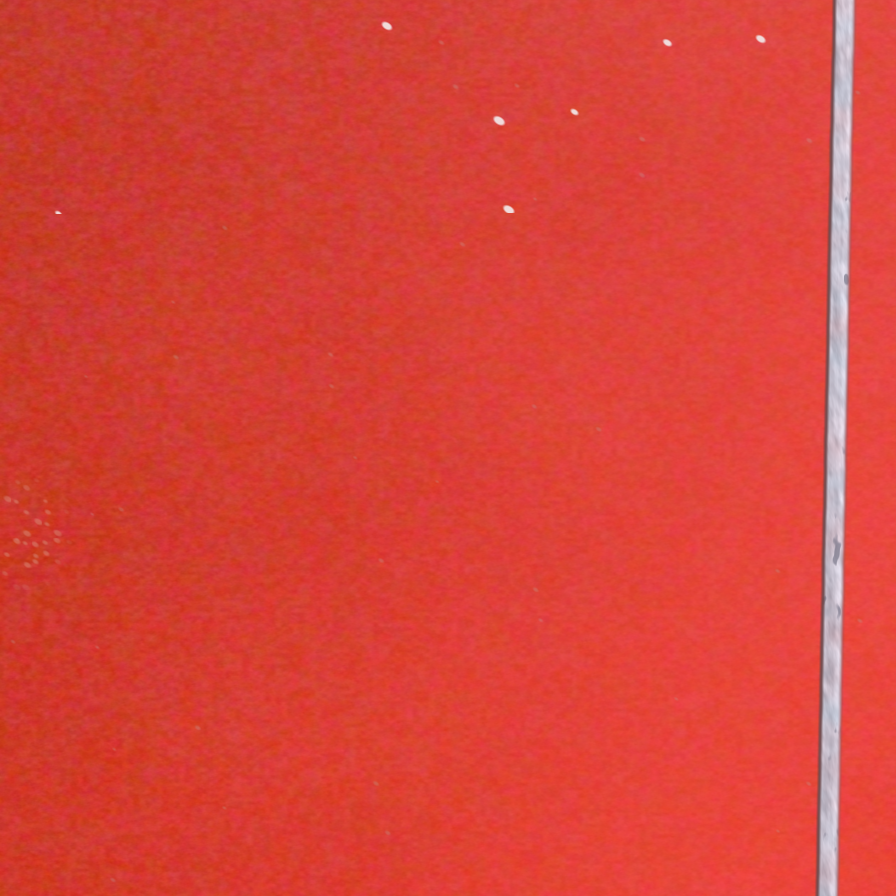
A WebGL 2 fragment shader for this texture:

```glsl
#version 300 es
precision highp float;

#define MOTTLE_SCALE 85.0
#define MOTTLE_AMOUNT 0.85
#define GRAIN_SCALE 210.0
#define GRAIN_AMOUNT 0.075
#define STRIP_BOTTOM 0.9235
#define STRIP_TOP 0.9425
#define STRIP_HALF_WIDTH 0.0112
#define CHIP_RADIUS 0.0052
#define SOFTNESS 0.0016

uniform vec2 u_resolution;
out vec4 fragColor;

// Integer hash of a lattice cell, returned in 0..1
float hash(vec2 cell, uint seed) {
    uvec2 q = uvec2(ivec2(floor(cell)) + 4096);
    uint h = q.x * 1597334677u ^ q.y * 3812015801u ^ seed * 2798796415u;
    h = (h ^ (h >> 16)) * 2146121005u;
    h = (h ^ (h >> 15)) * 2221713035u;
    h ^= h >> 16;
    return float(h >> 8) / 16777216.0;
}

float valueNoise(vec2 p, uint seed) {
    vec2 cell = floor(p);
    vec2 f = fract(p);
    f = f * f * (3.0 - 2.0 * f);
    float low = mix(hash(cell, seed), hash(cell + vec2(1, 0), seed), f.x);
    float high = mix(hash(cell + vec2(0, 1), seed), hash(cell + vec2(1, 1), seed), f.x);
    return mix(low, high, f.y);
}

// Signed fractal noise, roughly -0.5..0.5
float fractalNoise(vec2 p, uint seed) {
    float sum = 0.0;
    float weight = 0.55;
    for (uint i = 0u; i < 3u; i++) {
        sum += weight * (valueNoise(p, seed + i) - 0.5);
        p = mat2(1.6, 0.9, -0.9, 1.6) * p;
        weight *= 0.55;
    }
    return sum;
}

// Sparse flecks, at most one per cell
float flecks(vec2 p, float cells, float density, float radius, float blur, uint seed) {
    vec2 cell = floor(p * cells);
    vec2 jitter = vec2(hash(cell, seed), hash(cell, seed + 1u));
    vec2 offset = p - (cell + mix(vec2(0.25), vec2(0.75), jitter)) / cells;
    offset.y += 0.35 * offset.x;
    float size = radius * mix(0.5, 1.0, hash(cell, seed + 2u));
    float dist = length(offset * vec2(0.85, 1.15));
    float present = step(hash(cell, seed + 3u), density);
    return present * (1.0 - smoothstep(size - blur, size + blur, dist));
}

// Red paint: broad shading, colour mottle and fine grain
vec3 paint(vec2 uv) {
    float across = smoothstep(-0.15, 1.05, uv.x + 0.12 * (0.5 - uv.y));
    vec3 color = mix(vec3(0.795, 0.222, 0.165), vec3(0.905, 0.275, 0.245), across);
    color += vec3(0.018, -0.004, -0.010) * (1.0 - 2.0 * uv.y);
    color += 0.025 * fractalNoise(uv * 5.0, 11u);

    float contrast = MOTTLE_AMOUNT * mix(1.0, 0.55, across);
    float hue = fractalNoise(uv * MOTTLE_SCALE * vec2(0.85, 1.1), 21u);
    float green = fractalNoise(uv * MOTTLE_SCALE * 0.9, 31u);
    color += contrast * hue * vec3(0.03, -0.03, 0.24);
    color += contrast * green * vec3(-0.08, 0.10, 0.03);

    float grain = fractalNoise(uv * GRAIN_SCALE * vec2(0.75, 1.15), 41u);
    return color + GRAIN_AMOUNT * grain * mix(1.2, 0.7, across);
}

// Pale strip surface with scuffs and a shaded side
vec3 stripSurface(float side, vec2 uv) {
    float scuff = fractalNoise(vec2(uv.x * 150.0, uv.y * 75.0 + side), 51u);
    float streak = fractalNoise(vec2(side * 2.5, uv.y * 14.0), 61u);
    vec3 color = vec3(0.77, 0.735, 0.785) + 0.22 * scuff + 0.10 * streak;
    color += vec3(-0.04, 0.02, 0.03) * fractalNoise(uv * 30.0, 71u) * 2.0;
    color += 0.07 * smoothstep(0.1, 0.6, side);
    float nick = smoothstep(0.20, 0.34, fractalNoise(uv * vec2(90.0, 45.0), 81u));
    return mix(color, vec3(0.47, 0.46, 0.53), 0.7 * nick);
}

void main() {
    vec2 uv = gl_FragCoord.xy / u_resolution;
    float blur = max(SOFTNESS, 0.7 / min(u_resolution.x, u_resolution.y));
    vec3 color = paint(uv);

    // Bright chips near the top, faint dust everywhere
    float chipDensity = 0.28 * smoothstep(0.74, 0.84, uv.y);
    float chips = flecks(uv, 10.0, chipDensity, CHIP_RADIUS, blur, 101u);
    float dust = flecks(uv, 34.0, 0.05, 0.0026, blur, 111u);
    color = mix(color, vec3(0.78, 0.58, 0.55), 0.35 * dust);
    color = mix(color, vec3(0.94, 0.86, 0.86), chips);

    // Worn patch at the left edge
    float patchMask = 1.0 - smoothstep(0.45, 1.0, length((uv - vec2(0.025, 0.405)) / vec2(0.07, 0.08)));
    float wear = flecks(uv, 85.0, 0.42, 0.0036, blur, 121u);
    color = mix(color, vec3(0.84, 0.47, 0.40), 0.65 * wear * patchMask);

    // Slightly leaning strip with a dark groove along its sides
    float center = mix(STRIP_BOTTOM, STRIP_TOP, uv.y);
    center += 0.0012 * fractalNoise(vec2(3.0, uv.y * 24.0), 131u);
    float offset = uv.x - center;
    float edge = abs(offset) - STRIP_HALF_WIDTH;
    float groove = 1.0 - smoothstep(0.0, 0.0022 + blur, abs(edge));
    float body = 1.0 - smoothstep(-blur, blur, edge);
    color = mix(color, stripSurface(offset / STRIP_HALF_WIDTH, uv), body);
    vec3 grooveColor = mix(vec3(0.40, 0.27, 0.28), vec3(0.60, 0.35, 0.37), step(0.0, offset));
    color = mix(color, grooveColor, groove * (offset < 0.0 ? 0.85 : 0.5));

    fragColor = vec4(clamp(color, 0.0, 1.0), 1.0);
}
```
